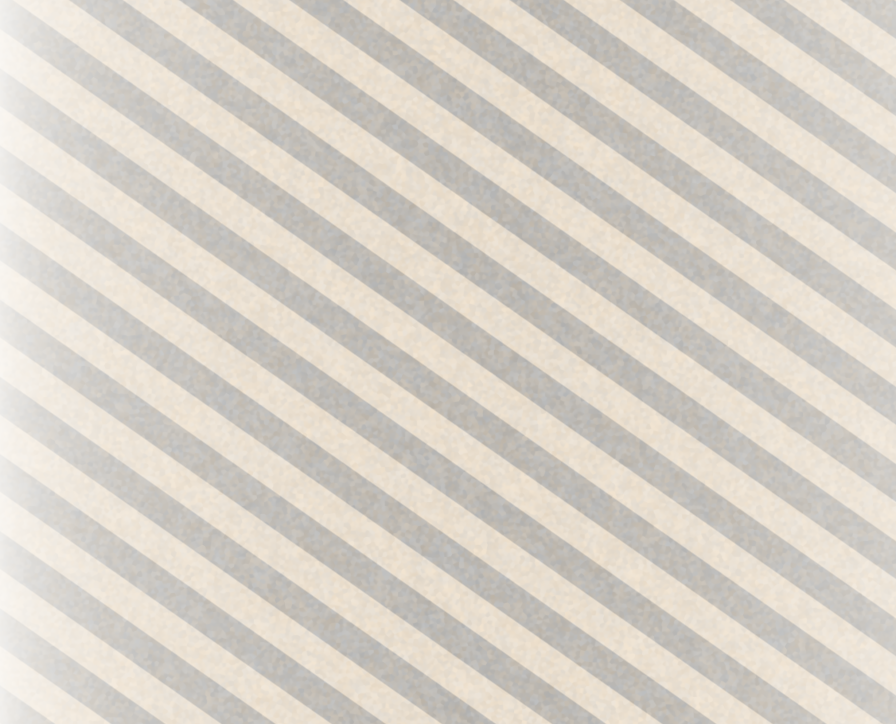
Reproduce this pattern procedurally as a Shadertoy shader.

```glsl
// Diagonal grey stripes on cream paper, falling from upper left to lower right.
// Stripes come from a repeated signed distance; a blended cellular noise gives
// the warm and cool paper grain, and a pale haze washes over the sides.

const vec3 CREAM = vec3(0.910, 0.868, 0.808);
const vec3 GREY  = vec3(0.742, 0.727, 0.704);
const vec3 HAZE  = vec3(0.992, 0.988, 0.980);

vec3 hash32(vec2 p) {
    vec3 q = fract(p.xyx * vec3(0.1031, 0.1030, 0.0973));
    q += dot(q, q.yxz + 33.33);
    return fract((q.xxy + q.yzz) * q.zyx);
}

// Cellular noise: tones of nearby cells blended by distance to their seeds.
// Returns two independent values in -1..1.
vec2 cellTones(vec2 p, float sharpness) {
    vec2 cell = floor(p), local = fract(p), sum = vec2(0.0);
    float total = 0.0;
    for (int j = -1; j <= 1; j++)
    for (int i = -1; i <= 1; i++) {
        vec2 offset = vec2(i, j);
        vec3 seed = hash32(cell + offset + 57.0);
        vec2 toSeed = offset + seed.xy - local;
        float weight = exp(-sharpness * dot(toSeed, toSeed));
        vec2 tone = vec2(seed.z, hash32(cell + offset + 311.0).x);
        sum += weight * (tone * 2.0 - 1.0);
        total += weight;
    }
    return sum / total;
}

// Signed distance to stripes; p.y runs downward, rise is the vertical period.
float stripeDistance(vec2 p, float slope, float rise, float phase, float duty) {
    float u = (p.y - slope * p.x) / rise - phase;
    float fromCentre = abs(fract(u + 0.5) - 0.5);
    return (fromCentre - 0.5 * duty) * rise / sqrt(1.0 + slope * slope);
}

// Haze strength: broad toward both sides, strong along the left edge.
float sideHaze(vec2 uv) {
    vec2 d = (uv - vec2(0.54, 0.47)) * 2.0;
    float broad = 0.31 * d.x * d.x + 0.05 * d.y * d.y * d.x * d.x;
    float left = 0.40 * exp(-uv.x / 0.055);
    return clamp(broad + left, 0.0, 0.9);
}

void mainImage(out vec4 fragColor, in vec2 fragCoord) {
    vec2 uv = fragCoord / iResolution.xy;
    vec2 p = vec2(uv.x, (1.0 - uv.y) * iResolution.y / iResolution.x);

    // Stripes
    float d = stripeDistance(p, 0.70, 0.0861, 0.13, 0.49);
    float soft = max(0.0012, 0.8 / iResolution.x);
    float stripe = 1.0 - smoothstep(-soft, soft, d);
    vec3 color = mix(CREAM, GREY, stripe);

    // Paper grain: fine specks over softer mottling
    vec2 fine = cellTones(p * 230.0, 5.0);
    vec2 mottle = cellTones(p * 95.0, 3.0);
    float light = 0.030 * fine.x + 0.014 * mottle.x;
    float warmth = 0.016 * fine.y + 0.010 * mottle.y;
    float strength = mix(0.75, 1.0, stripe);
    color += strength * (light + warmth * vec3(1.0, 0.1, -1.1));

    // Pale wash at the sides
    color = mix(color, HAZE, sideHaze(uv));
    fragColor = vec4(clamp(color, 0.0, 1.0), 1.0);
}
```
